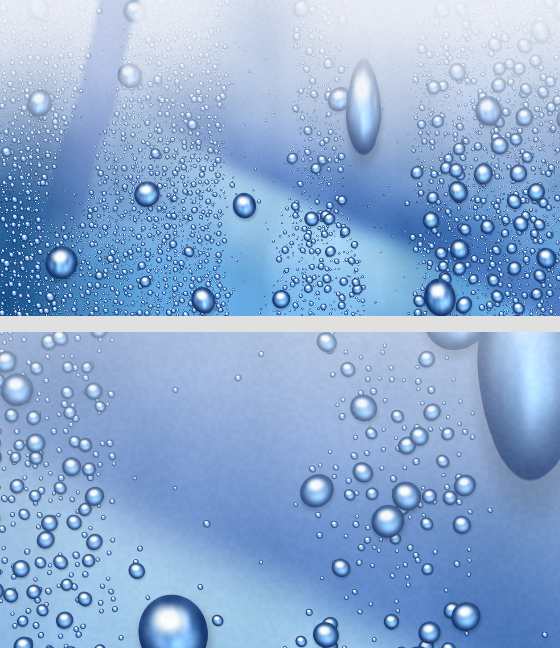
Top, the full canvas; bottom, a detail of the centre.
Give the GLSL for this texture, as a WebGL 1 fragment shader.

```glsl
precision highp float;
uniform vec2 u_resolution;

#define RIM vec3(0.03, 0.15, 0.37)
#define BODY vec3(0.38, 0.58, 0.81)
#define SHINE vec3(0.97, 0.99, 1.0)
#define HAZE vec3(0.93, 0.94, 0.97)
#define SKY vec3(0.51, 0.63, 0.81)
#define WATER vec3(0.40, 0.67, 0.89)
#define SHADE vec3(0.27, 0.44, 0.72)
#define HAZE_AMOUNT 0.95
#define JITTER 0.66

vec3 hash3(vec2 p) {
  vec3 q = fract(vec3(p.xyx) * vec3(0.1031, 0.1030, 0.0973));
  q += dot(q, q.yxz + 33.33);
  return fract((q.xxy + q.yzz) * q.zyx);
}

float noise(vec2 p) {
  vec2 i = floor(p), f = fract(p);
  f = f * f * (3.0 - 2.0 * f);
  float low = mix(hash3(i).x, hash3(i + vec2(1, 0)).x, f.x);
  float high = mix(hash3(i + vec2(0, 1)).x, hash3(i + vec2(1, 1)).x, f.x);
  return mix(low, high, f.y);
}

float fbm(vec2 p) {
  return 0.53 * noise(p) + 0.27 * noise(p * 2.03 + 17.1) + 0.2 * noise(p * 4.1 + 31.7);
}

// Slanted track wiped through the left-hand beads
float track(vec2 p) {
  float x = abs(p.x - 0.12 - 0.26 * p.y + 0.03 * (noise(p * 6.0) - 0.5));
  return (1.0 - smoothstep(0.045, 0.075, x)) * smoothstep(0.22, 0.36, p.y);
}

// Bead regions: left sheet, middle column, right sheet
vec3 zones(vec2 p) {
  float ragged = 0.03 * (noise(p * 14.0) - 0.5);
  float left = (1.0 - smoothstep(0.70, 0.73, p.x + ragged)) * (1.0 - track(p));
  float halfWidth = mix(0.14, 0.065, smoothstep(0.1, 0.4, p.y));
  float column = 1.0 - smoothstep(halfWidth, halfWidth + 0.02, abs(p.x - 1.01 + ragged));
  return vec3(left, column, smoothstep(1.30, 1.33, p.x + ragged));
}

// Blurred scene behind the glass
vec3 backdrop(vec2 p) {
  float cloud = fbm(p * vec2(2.2, 3.5) + 4.0) - 0.5;
  vec3 col = mix(WATER, SKY, smoothstep(0.05, 0.6, p.y + 0.25 * cloud));
  float above = p.y - 0.48 + 0.5 * (p.x - 0.72) + 0.08 * cloud;
  float reach = smoothstep(0.30, 0.80, p.x);
  float band = smoothstep(-0.04, 0.06, above) * (1.0 - smoothstep(0.06, 0.36, above));
  float light = smoothstep(-0.40, -0.06, above) * (1.0 - smoothstep(-0.06, 0.04, above));
  col = mix(col, SHADE, 0.8 * band * reach);
  col = mix(col, vec3(0.68, 0.84, 0.94), 0.75 * light * reach * (1.0 - smoothstep(1.2, 1.5, p.x)));
  col = mix(col, vec3(0.40, 0.50, 0.78), 0.6 * track(p));
  float corner = (1.0 - smoothstep(0.0, 0.42, p.x)) * (1.0 - smoothstep(0.3, 0.95, p.y));
  col = mix(col, vec3(0.07, 0.28, 0.50), 0.8 * corner);
  float smear = fbm(p * vec2(6.0, 1.6) + 9.0) - 0.5;
  return col + 0.2 * cloud + 0.14 * smear;
}

// One lens-like drop; q is the position in units of its radius
vec3 bead(vec3 col, vec2 q, float radius) {
  float d = length(q), large = smoothstep(0.012, 0.04, radius);
  float edge = min(0.6 / (u_resolution.y * radius), 0.8);
  col *= 1.0 - 0.2 * (1.0 - smoothstep(0.85, 1.25, length(q + vec2(-0.05, 0.15))));
  vec3 body = BODY + 0.4 * large * (noise(q * vec2(4.0, 1.8) + radius * 999.0) - 0.5);
  body = mix(body, RIM, smoothstep(0.5, 0.95, d) * (0.82 - 0.15 * q.y));
  body = mix(body, RIM, 0.55 * (1.0 - smoothstep(-0.75, 0.1, q.y)));
  vec2 bounce = (q - vec2(0.12, -0.40)) * vec2(1.8, 2.6);
  body += vec3(0.30, 0.38, 0.42) * exp(-dot(bounce, bounce));
  float glint = length((q - vec2(-0.1, 0.34)) * vec2(1.25, 1.6));
  body = mix(body, SHINE, 1.0 - smoothstep(0.25, 0.85, glint));
  return mix(col, body, 1.0 - smoothstep(1.0 - edge, 1.0 + edge, d));
}

// Jittered grid of drops; size holds the radius range in cells
vec3 drops(vec3 col, vec2 p, float cell, vec2 size, vec3 share, float stray, float seed) {
  for (int n = 0; n < 9; n++) {
    float k = float(n);
    vec2 id = floor(p / cell) + vec2(mod(k, 3.0), floor(k / 3.0)) - 1.0;
    vec3 h = hash3(id + seed), form = hash3(id + seed + 71.7);
    vec2 center = (id + 0.5 + JITTER * (h.xy - 0.5)) * cell;
    float radius = cell * mix(size.x, size.y, form.x * form.x);
    vec2 q = (p - center) / radius;
    if (dot(q, q) < 4.0 && h.z < stray + dot(zones(center), share)) {
      q.x += 0.25 * (form.y - 0.5) * q.y;
      q.y /= 1.0 + 0.25 * form.z * smoothstep(0.015, 0.04, radius);
      col = bead(col, q, radius);
    }
  }
  return col;
}

void main() {
  vec2 p = gl_FragCoord.xy / u_resolution.y;
  vec3 col = backdrop(p);
  // Beads from fine mist to large drops
  col = drops(col, p, 0.013, vec2(0.16, 0.32), vec3(0.60, 0.35, 0.42), 0.04, 11.0);
  col = drops(col, p, 0.027, vec2(0.22, 0.38), vec3(0.88, 0.40, 0.45), 0.01, 37.0);
  col = drops(col, p, 0.048, vec2(0.20, 0.38), vec3(0.12, 0.68, 0.45), 0.0, 53.0);
  col = drops(col, p, 0.084, vec2(0.22, 0.40), vec3(0.0, 0.10, 0.75), 0.0, 89.0);
  col = drops(col, p, 0.29, vec2(0.12, 0.18), vec3(0.0), 0.6, 131.0);
  // Long running drop, narrow at the top
  vec2 q = (p - vec2(1.15, 0.675)) / vec2(0.054, 0.14);
  q.x = q.x / (1.0 - 0.25 * q.y) + 0.08 * (noise(p * 30.0) - 0.5);
  q.y *= q.y < 0.0 ? 0.85 + 0.2 * q.x * q.x : 1.0;
  col = bead(col, q, 0.054);
  // Pale haze from above, thinner over wiped glass, and fine grain
  vec2 gap = (p - vec2(0.82, 0.88)) / vec2(0.12, 0.2);
  float thin = 0.3 * max(track(p), exp(-dot(gap, gap)));
  col = mix(col, HAZE, HAZE_AMOUNT * (1.0 - thin) * smoothstep(0.3, 1.02, p.y));
  col += 0.03 * (noise(p * 260.0) - 0.5);
  gl_FragColor = vec4(clamp(col, 0.0, 1.0), 1.0);
}
```
